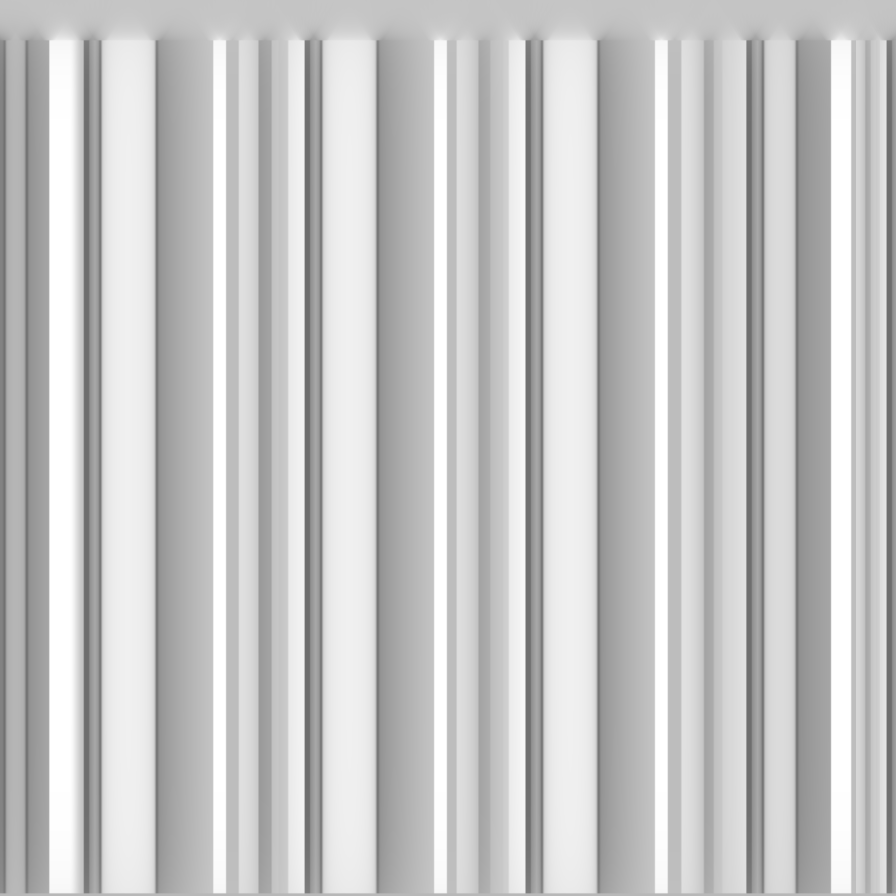
Reproduce this pattern procedurally as a Shadertoy shader.

```glsl
// Upright grey mouldings: rounded columns, shaded recesses, white fillets and fine flutes under a soft lintel.

const float PERIOD = 0.2465;      // spacing of the column groups
const float FIRST = 0.112;        // left edge of the first full group
const float LINTEL = 0.955;       // height where the columns end
const float SOFT = 0.0011;        // half width of a smoothed edge
const float GROOVE_TONE = 0.43;
const float LINTEL_TONE = 0.77;

float hash(float n) {
    return fract(sin(n * 127.1 + 11.7) * 4375.85);
}

float edge(float position, float x) {
    return smoothstep(-SOFT, SOFT, x - position);
}

// Soft dark seam around a position
float seam(float x, float position, float width) {
    float d = (x - position) / width;
    return exp(-d * d);
}

// Rounded shaft, u runs from 0 to 1 across it
float shaft(float u, float peak) {
    float q = clamp(abs(2.0 * u - 1.0), 0.0, 1.0);
    return peak - 0.05 * q * q - 0.15 * pow(q, 8.0);
}

// Flat recess that brightens away from the shaft
float recess(float u, float brightest) {
    return mix(0.55, brightest, pow(clamp(u, 0.0, 1.0), 0.7));
}

// Run of narrow flutes with uneven widths and tones
float flutes(float u, float seed) {
    float starts[7] = float[7](0.0, 0.14, 0.43, 0.56, 0.69, 0.82, 1.0);
    float tones[6] = float[6](0.74, 0.87, 0.63, 0.77, 0.82, 0.90);
    float tone = tones[0];
    for (int k = 1; k < 6; k++) {
        float shift = 0.07 * (hash(seed * 7.0 + float(k)) - 0.5);
        float start = starts[k] + shift;
        float v = clamp((u - start) / (starts[k + 1] - starts[k]), 0.0, 1.0);
        float vary = 0.09 * (hash(seed * 13.0 + float(k)) - 0.5);
        float slope = k == 1 ? -0.12 * v * v : 0.04 * (v - 0.5);
        tone = mix(tone, tones[k] + vary + slope, smoothstep(-0.015, 0.015, u - start));
    }
    return tone;
}

// Grey level of the whole moulding profile at x
float profile(float x) {
    float group = clamp(floor((x - FIRST) / PERIOD), -1.0, 3.0);
    float start = max(FIRST + PERIOD * group, 0.005);
    float end = min(FIRST + PERIOD * (group + 1.0), 1.008);
    bool outer = group < 0.0 || group > 2.0;

    // Widths and brightness of the parts; the outer groups are narrower
    float width = outer ? (group < 0.0 ? 0.025 : 0.038) : 0.063;
    float peak = outer ? (group < 0.0 ? 0.71 : 0.86) : 0.94;
    float fillet = outer ? 0.0225 : 0.0143;
    float recessStart = start + width;
    float filletStart = recessStart + width;
    float fluteStart = filletStart + fillet;
    float grooveStart = end - 0.0185;

    float tone = shaft((x - start) / width, peak);
    float hollow = recess((x - recessStart) / width, outer ? 0.65 : 0.77);
    tone = mix(tone, hollow, edge(recessStart, x));
    tone = mix(tone, 1.0, edge(filletStart, x));

    float u = (x - fluteStart) / (grooveStart - fluteStart);
    float fluted = group < 0.0 ? mix(1.0, 0.76, smoothstep(0.0, 1.0, u))
                               : flutes(u, group + 4.0);
    tone = mix(tone, fluted, edge(fluteStart, x));

    // Dark groove and thin bead that close the group
    tone = mix(tone, GROOVE_TONE, edge(grooveStart, x));
    float bead = 0.66 - 0.1 * abs(x - end + 0.006) / 0.006;
    tone = mix(tone, bead, edge(grooveStart + 0.006, x));

    // Contact shadows
    float shade = max(seam(x, start, 0.0016), seam(x, end, 0.0016));
    shade = max(shade, seam(x, recessStart, 0.0018));
    return mix(tone, GROOVE_TONE, 0.85 * shade);
}

// Profile averaged sideways, for light spilling on the lintel
float blurredProfile(float x, float radius) {
    float sum = 0.0;
    for (int k = -5; k <= 5; k++) {
        sum += profile(clamp(x + radius * float(k) / 5.0, 0.0, 1.0));
    }
    return sum / 11.0;
}

void mainImage(out vec4 fragColor, in vec2 fragCoord) {
    vec2 uv = fragCoord / iResolution.xy;

    // Columns, slightly lifted in their darker parts near both ends
    float column = profile(uv.x);
    float ends = exp((uv.y - LINTEL) / 0.03) + exp(-uv.y / 0.04);
    column += 0.18 * min(ends, 1.0) * (0.8 - column);

    // Lintel with spilled light and shade along its lower edge
    float rise = max(uv.y - LINTEL, 0.0);
    float spill = blurredProfile(uv.x, 0.006 + 0.6 * rise);
    float lintel = mix(LINTEL_TONE, spill, 0.7 * exp(-rise / 0.012));

    float tone = mix(column, lintel, edge(LINTEL, uv.y));
    tone = mix(0.72, tone, edge(0.003, uv.y));
    fragColor = vec4(vec3(clamp(tone, 0.0, 1.0)), 1.0);
}
```
